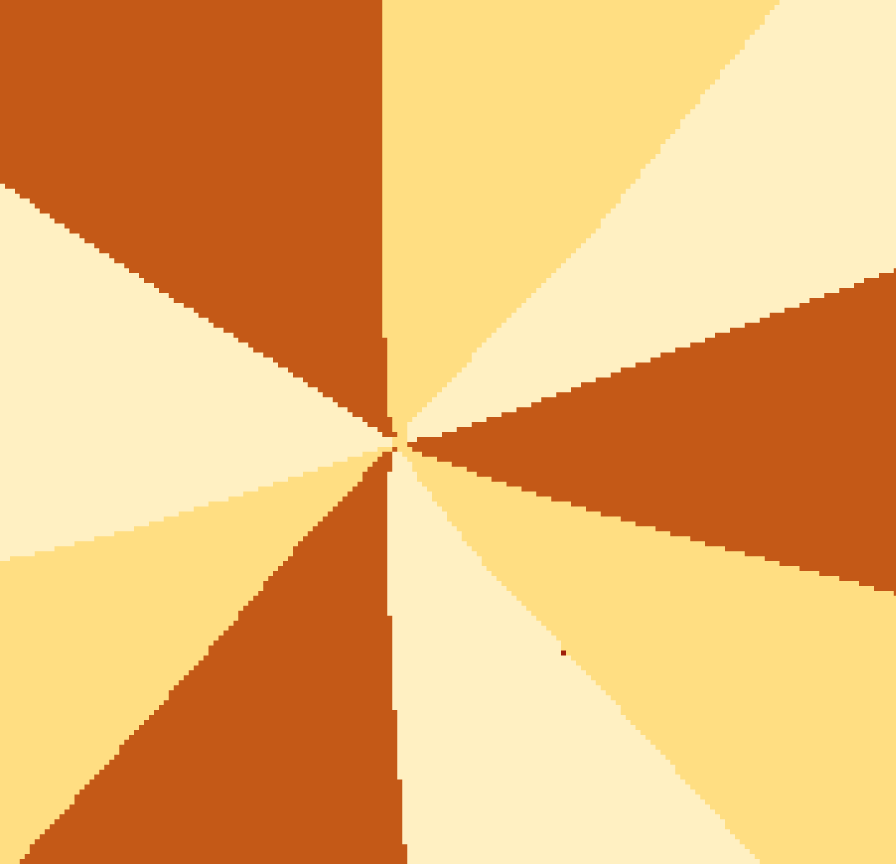
Write a Shadertoy shader that draws this background.

```glsl
const vec3 RUST = vec3(0.77, 0.35, 0.09);
const vec3 GOLD = vec3(1.00, 0.87, 0.51);
const vec3 CREAM = vec3(1.00, 0.94, 0.76);
const vec3 SPECK = vec3(0.62, 0.12, 0.04);

// Lengths are fractions of the canvas height
const float ROWS = 174.0;                // mosaic cells per canvas height
const vec2 CENTRE = vec2(0.4596, 0.4879);
const vec2 HUB = vec2(0.4640, 0.4885);
const float HUB_RADIUS = 0.0105;
const vec2 SPECK_CELL = vec2(113.0, 42.0);
const int SAMPLES = 4;                   // antialiasing grid per axis

// Clockwise bearing from up, in degrees, of each ray at four radii
const vec4 RADII = vec4(0.0404, 0.1617, 0.3369, 0.5930);
const int RAYS = 9;
const vec4 BEARINGS[RAYS] = vec4[RAYS](
    vec4(-14.9, -5.7, -2.75, -1.6),
    vec4(34.5, 41.9, 43.0, 41.2),
    vec4(82.0, 74.0, 71.7, 70.9),
    vec4(114.2, 110.6, 108.5, 106.9),
    vec4(150.0, 144.9, 140.6, 139.3),
    vec4(193.0, 183.8, 180.2, 178.2),
    vec4(226.0, 224.0, 222.1, 222.1),
    vec4(251.0, 251.4, 252.0, 253.9),
    vec4(303.0, 303.2, 302.6, 303.3));

// Interpolating arc length keeps each piece of a ray nearly straight
float rayBearing(vec4 bearings, float r) {
    vec4 arc = bearings * RADII;
    if (r < RADII.x) return bearings.x;
    if (r < RADII.y) return mix(arc.x, arc.y, (r - RADII.x) / (RADII.y - RADII.x)) / r;
    if (r < RADII.z) return mix(arc.y, arc.z, (r - RADII.y) / (RADII.z - RADII.y)) / r;
    return mix(arc.z, arc.w, (r - RADII.z) / (RADII.w - RADII.z)) / r;
}

vec3 sunburst(vec2 p) {
    // Snap to mosaic cells
    vec2 cell = floor(p * ROWS);
    p = (cell + 0.5) / ROWS;

    if (cell == SPECK_CELL) return SPECK;
    if (distance(p, HUB) < HUB_RADIUS) return GOLD;

    // Count the rays passed, then cycle through the three colours
    vec2 d = p - CENTRE;
    float r = length(d);
    float bearing = mod(degrees(atan(d.x, d.y)) + 40.0, 360.0) - 40.0;
    int passed = 0;
    for (int i = 0; i < RAYS; i++) {
        if (bearing > rayBearing(BEARINGS[i], r)) passed++;
    }
    int tint = passed % 3;
    return tint == 0 ? RUST : tint == 1 ? GOLD : CREAM;
}

void mainImage(out vec4 fragColor, in vec2 fragCoord) {
    // Average a grid of samples to smooth the edges
    vec3 colour = vec3(0.0);
    for (int y = 0; y < SAMPLES; y++) {
        for (int x = 0; x < SAMPLES; x++) {
            vec2 offset = (vec2(x, y) + 0.5) / float(SAMPLES) - 0.5;
            colour += sunburst((fragCoord + offset) / iResolution.y);
        }
    }
    fragColor = vec4(colour / float(SAMPLES * SAMPLES), 1.0);
}
```
